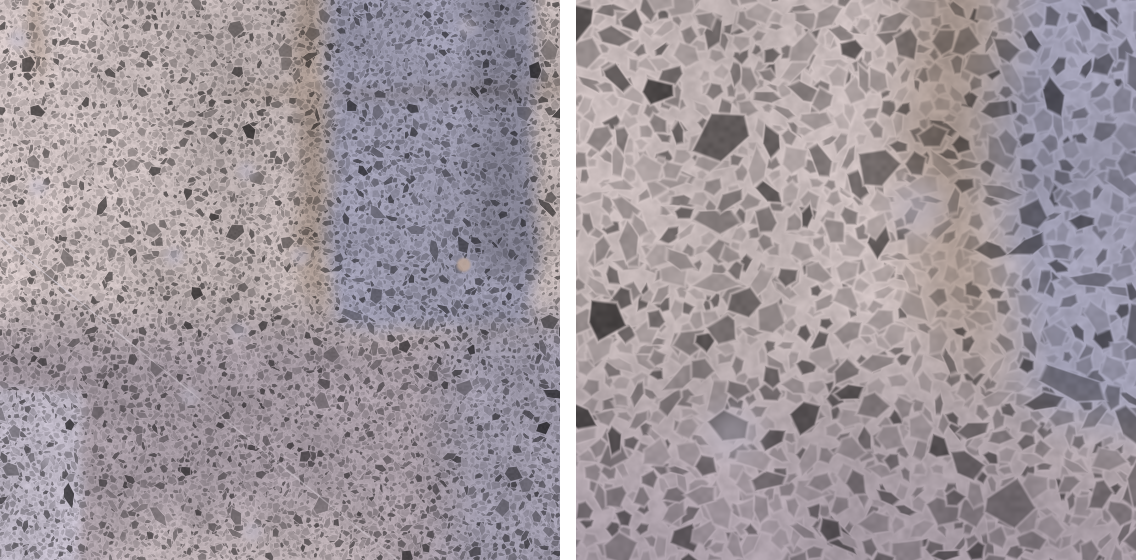
Left, the full canvas; right, a detail of the centre.
A Shadertoy shader for this texture:

```glsl
// Worn terrazzo floor: angular grey chips with pale rims in a mauve cement.
// Three grids of random convex polygons are stacked, then tinted by broad
// soft-edged patches of warm and blue light and crossed by one thin scratch.

const vec3 WARM_LIGHT  = vec3(0.785, 0.735, 0.735);
const vec3 BLUE_LIGHT  = vec3(0.605, 0.600, 0.680);
const vec3 SHADE_LIGHT = vec3(0.655, 0.610, 0.645);
const vec3 PALE_LIGHT  = vec3(0.740, 0.715, 0.770);
const vec3 STAIN_TINT  = vec3(0.88, 0.85, 0.81);
const vec3 SCRATCH     = vec3(0.84, 0.81, 0.84);
const vec3 BEIGE       = vec3(0.74, 0.65, 0.60);
const vec2 SCRATCH_START = vec2(0.0, 0.577);
const vec2 SCRATCH_END   = vec2(0.71, 0.0);
const float SCRATCH_WIDTH = 0.0011;
const float RIM_WIDTH = 0.0014;
const float RIM_TONE  = 1.06;
const float SOFTNESS  = 0.0010;
const float FINE_CELLS = 92.0, MEDIUM_CELLS = 57.0, LARGE_CELLS = 28.0;
const float TAU = 6.28319;

vec3 hash3(vec3 p) {
    p = fract(p * vec3(0.1031, 0.1030, 0.0973));
    p += dot(p, p.yxz + 33.33);
    return fract((p.xxy + p.yxx) * p.zyx);
}

float noise(vec2 p) {
    vec2 i = floor(p), f = fract(p);
    f = f * f * (3.0 - 2.0 * f);
    float low  = mix(hash3(vec3(i, 5.0)).x, hash3(vec3(i + vec2(1, 0), 5.0)).x, f.x);
    float high = mix(hash3(vec3(i + vec2(0, 1), 5.0)).x, hash3(vec3(i + 1.0, 5.0)).x, f.x);
    return mix(low, high, f.y);
}

float fbm(vec2 p) {
    float sum = 0.0, gain = 0.5;
    for (int i = 0; i < 4; i++) {
        sum += gain * noise(p);
        p = mat2(1.6, 1.2, -1.2, 1.6) * p + 7.3;
        gain *= 0.5;
    }
    return sum / 0.9375;
}

float softBox(vec2 p, vec2 low, vec2 high, float blur) {
    vec2 m = smoothstep(low - blur, low + blur, p)
           * (1.0 - smoothstep(high - blur, high + blur, p));
    return m.x * m.y;
}

// Lays one grid of polygonal chips over the tone already there
float layChips(float tone, vec2 p, float cells, float seed, float share,
               float size, float paleTone, float darkTone) {
    vec2 g = p * cells, cell = floor(g);
    float soft = max(SOFTNESS, 0.7 / iResolution.y);
    for (int j = -1; j <= 1; j++)
    for (int i = -1; i <= 1; i++) {
        vec2 id = cell + vec2(i, j);
        vec3 place = hash3(vec3(id, seed));
        vec3 form = hash3(vec3(id, seed + 17.0));
        if (form.x > share) continue;

        float turn = place.z * TAU, c = cos(turn), s = sin(turn);
        float stretch = mix(1.0, 1.65, form.y * form.y);
        vec2 q = mat2(c, -s, s, c) * (g - id - 0.1 - 0.8 * place.xy);
        q *= vec2(1.0 / stretch, stretch);

        float radius = size * mix(0.6, 1.1, form.z), d = -10.0;
        for (int k = 0; k < 5; k++) {
            vec3 side = hash3(vec3(id, seed + 31.0 + float(k)));
            float a = (float(k) + 0.5 * side.x) * TAU / 5.0;
            d = max(d, dot(q, vec2(cos(a), sin(a))) - radius * mix(0.55, 1.0, side.y));
        }
        d /= cells;

        float pick = form.x / share;
        float chipTone = mix(paleTone, darkTone, pick * pick);
        tone = mix(tone, RIM_TONE, 0.75 * (1.0 - smoothstep(-soft, soft, d - RIM_WIDTH)));
        tone = mix(tone, chipTone, 1.0 - smoothstep(-soft, soft, d));
    }
    return tone;
}

// Broad patches of daylight, shade and brown stain
vec3 floorLight(vec2 p) {
    vec2 w = p + 0.035 * (vec2(fbm(p * 9.0), fbm(p * 9.0 + 40.0)) - 0.5);
    vec3 light = WARM_LIGHT * mix(0.95, 1.04, smoothstep(0.4, 0.0, p.x));
    light = mix(light, SHADE_LIGHT, 1.0 - smoothstep(0.33, 0.50, w.y));
    light = mix(light, WARM_LIGHT, 0.6 * softBox(w, vec2(0.2, -0.2), vec2(0.68, 0.08), 0.10));
    light = mix(light, BLUE_LIGHT, softBox(w, vec2(0.59, 0.42), vec2(0.955, 1.2), 0.025));
    light = mix(light, BLUE_LIGHT, 0.7 * softBox(w, vec2(0.80, -0.2), vec2(1.2, 0.43), 0.08));
    light = mix(light, PALE_LIGHT, softBox(w, vec2(-0.2), vec2(0.145, 0.305), 0.018));
    light *= 1.0 - 0.14 * softBox(w, vec2(0.85, 0.5), vec2(0.955, 1.2), 0.04);

    float stain = exp(-pow((w.x - 0.555) / 0.028, 2.0)) * smoothstep(0.40, 0.50, w.y);
    stain += 0.8 * exp(-pow((w.x - 0.065) / 0.020, 2.0)) * smoothstep(0.80, 0.92, w.y);
    stain += 0.5 * exp(-pow((w.y - 0.835) / 0.020, 2.0)) * smoothstep(0.35, 0.50, w.x);
    return light * mix(vec3(1.0), STAIN_TINT, min(stain, 1.0));
}

void mainImage(out vec4 fragColor, in vec2 fragCoord) {
    vec2 p = fragCoord / iResolution.y;

    // Cement and chips, from small to large
    float tone = 0.93 + 0.16 * fbm(p * 120.0);
    tone = layChips(tone, p, FINE_CELLS, 3.0, 1.0, 0.47, 0.92, 0.52);
    tone = layChips(tone, p, MEDIUM_CELLS, 61.0, 0.78, 0.46, 0.89, 0.46);
    tone = layChips(tone, p, LARGE_CELLS, 127.0, 0.13, 0.40, 0.70, 0.33);
    tone *= 0.91 + 0.18 * fbm(p * 14.0);
    tone += 0.07 * (noise(p * 300.0) - 0.5);
    vec3 color = floorLight(p) * tone;

    // Blurred pale smudges and one beige pebble
    vec2 cell = floor(p * 8.0);
    vec3 spot = hash3(vec3(cell, 211.0));
    float away = length(fract(p * 8.0) - 0.25 - 0.5 * spot.xy);
    color = mix(color, PALE_LIGHT, 0.55 * step(spot.z, 0.2) * smoothstep(0.22, 0.02, away));
    color = mix(color, BEIGE, 0.85 * smoothstep(0.016, 0.008, length(p - vec2(0.828, 0.527))));

    // Scratch, brightest towards the left
    vec2 along = SCRATCH_END - SCRATCH_START, offset = p - SCRATCH_START;
    float t = clamp(dot(offset, along) / dot(along, along), 0.0, 1.0);
    float line = length(offset - along * t) + 0.0012 * (noise(p * 25.0) - 0.5);
    float soft = max(SOFTNESS, 0.7 / iResolution.y);
    float strength = mix(0.95, 0.55, smoothstep(0.15, 0.45, t)) * (0.65 + 0.4 * noise(p * 40.0));
    color = mix(color, SCRATCH, strength * (1.0 - smoothstep(-soft, soft, line - SCRATCH_WIDTH)));

    fragColor = vec4(clamp(color, 0.0, 1.0), 1.0);
}
```
